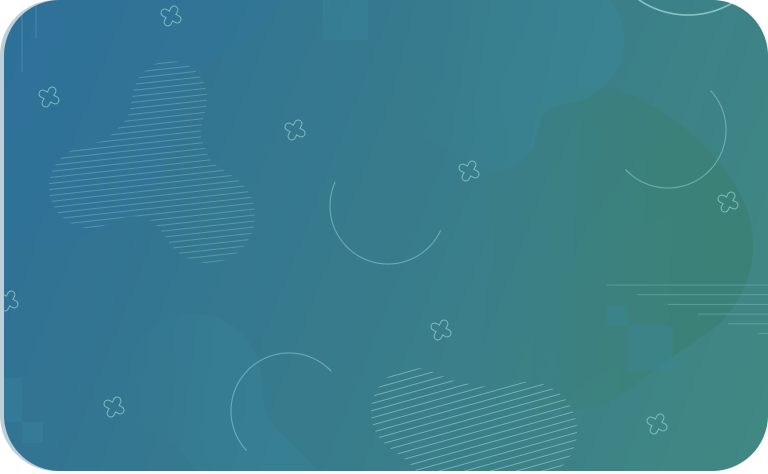
This background is drawn by a Shadertoy shader. Its source:

```glsl
// Rounded teal gradient card with soft blobs, hatched shapes, arcs, squares and clover outlines.

// Layout grid: the canvas is GRID units high, y runs downward from the top.
const float GRID = 474.0;
const vec2 CARD_MIN = vec2(4.0, 0.0);
const vec2 CARD_MAX = vec2(768.0, 471.0);
const float CARD_RADIUS = 56.0;

const vec3 PAPER = vec3(1.0);
const vec3 CARD_EDGE = vec3(0.75, 0.81, 0.85);
const vec3 BLUE = vec3(0.180, 0.435, 0.590);
const vec3 TEAL = vec3(0.255, 0.535, 0.510);
const vec3 DEEP_BLUE = vec3(0.18, 0.45, 0.62);
const vec3 SKY = vec3(0.22, 0.53, 0.62);
const vec3 GREEN = vec3(0.23, 0.50, 0.45);
const vec3 LINE = vec3(0.58, 0.82, 0.83);

const float ARC_RADIUS = 58.0;
const vec2 CLOVER_AXIS = vec2(0.89, 0.456);
const vec2 CLOVERS[9] = vec2[9](
    vec2(171, 16), vec2(49, 97), vec2(295, 130), vec2(469, 171), vec2(728, 202),
    vec2(8, 301), vec2(441, 330), vec2(114, 407), vec2(657, 424));

float unitsPerPixel;

// Coverage of a filled shape and of a thin line, from a signed distance.
float fill(float d) { return clamp(0.5 - d / unitsPerPixel, 0.0, 1.0); }
float stroke(float d, float width) {
    float reach = 0.5 * (width + unitsPerPixel);
    return clamp((reach - abs(d)) / unitsPerPixel, 0.0, 1.0) * min(1.0, width / unitsPerPixel);
}

float smoothMin(float a, float b, float k) {
    float h = max(k - abs(a - b), 0.0) / k;
    return min(a, b) - 0.25 * h * h * k;
}

float circle(vec2 p, vec3 c) { return length(p - c.xy) - c.z; }

// Three circles (centre, radius) melted together.
float blob(vec2 p, vec3 a, vec3 b, vec3 c, float k) {
    return smoothMin(smoothMin(circle(p, a), circle(p, b), k), circle(p, c), k);
}

float box(vec2 p, vec2 low, vec2 high, float radius) {
    vec2 q = abs(p - 0.5 * (low + high)) - 0.5 * (high - low) + radius;
    return length(max(q, 0.0)) + min(max(q.x, q.y), 0.0) - radius;
}

float square(vec2 p, vec2 low, float side) { return fill(box(p, low, low + side, 0.0)); }

// Half circle that opens away from the direction "facing".
float halfArc(vec2 p, vec2 centre, vec2 facing) {
    vec2 q = p - centre;
    return stroke(length(q) - ARC_RADIUS, 1.1) * fill(-dot(q, facing));
}

// Parallel slanted lines.
float hatch(vec2 p, float slope, float spacing) {
    float row = (p.y + slope * p.x) / spacing;
    return stroke((fract(row) - 0.5) * spacing, 1.0);
}

// Four rounded petals on two crossed axes.
float clover(vec2 p) {
    vec2 q = abs(vec2(dot(p, CLOVER_AXIS), dot(p, vec2(-CLOVER_AXIS.y, CLOVER_AXIS.x))));
    q = vec2(max(q.x, q.y), min(q.x, q.y));
    return length(vec2(max(q.x - 7.0, 0.0), q.y)) - 3.7;
}

vec3 softBlobs(vec3 color, vec2 p) {
    float corner = blob(p, vec3(170, -60, 125), vec3(40, 110, 135), vec3(60, 20, 120), 40.0);
    float green = blob(p, vec3(645, 245, 108), vec3(590, 190, 103), vec3(570, 320, 90), 50.0);
    float top = blob(p, vec3(560, 40, 64), vec3(495, 129, 42), vec3(440, 50, 90), 40.0);
    float bottom = blob(p, vec3(195, 380, 66), vec3(235, 450, 43), vec3(270, 500, 55), 35.0);
    color = mix(color, DEEP_BLUE, 0.28 * fill(corner));
    color = mix(color, GREEN, 0.75 * fill(green) * smoothstep(440.0, 740.0, p.x));
    color = mix(color, SKY, 0.42 * fill(top) * smoothstep(380.0, 600.0, p.x));
    return mix(color, SKY, 0.30 * fill(bottom) * smoothstep(100.0, 270.0, p.x));
}

float lineWork(vec2 p) {
    // Hatched shapes
    float left = blob(p, vec3(170, 98, 37), vec3(90, 187, 41), vec3(208, 216, 47), 30.0);
    left = smoothMin(left, circle(p, vec3(155, 165, 50)), 30.0);
    float low = blob(p, vec3(415, 412, 44), vec3(528, 431, 49), vec3(465, 441, 57), 20.0);
    float ink = 0.36 * fill(left) * hatch(p, 0.11, 6.0);
    ink = max(ink, 0.62 * fill(low) * hatch(p, 0.28, 7.2));

    // Arcs
    float arcs = halfArc(p, vec2(388, 206), vec2(-0.42, 0.91));
    arcs = max(arcs, halfArc(p, vec2(668, 130), vec2(0.68, 0.73)));
    arcs = max(arcs, halfArc(p, vec2(289, 411), vec2(-0.68, -0.73)));
    ink = max(ink, 0.55 * arcs);
    ink = max(ink, 0.8 * stroke(circle(p, vec3(688, -72, 87)), 1.7));

    // Stepped rules on the right, short uprights on the left
    for (int i = 0; i < 6; i++) {
        vec2 start = vec2(607, 285) + float(i) * vec2(30.3, 9.7);
        ink = max(ink, 0.36 * stroke(p.y - start.y, 1.0) * fill(start.x - p.x));
    }
    for (int i = 0; i < 2; i++) {
        float x = 22.0 + 14.0 * float(i), end = 72.0 - 34.0 * float(i);
        ink = max(ink, 0.25 * stroke(p.x - x, 1.0) * fill(p.y - end));
    }

    // Scattered clovers
    for (int i = 0; i < 9; i++) ink = max(ink, 0.75 * stroke(clover(p - CLOVERS[i]), 1.0));
    return ink;
}

void mainImage(out vec4 fragColor, in vec2 fragCoord) {
    unitsPerPixel = GRID / iResolution.y;
    vec2 p = vec2(fragCoord.x, iResolution.y - fragCoord.y) * unitsPerPixel;

    vec3 color = mix(BLUE, TEAL, clamp(dot(p, vec2(0.9, 0.35)) / 856.0, 0.0, 1.0));
    color = softBlobs(color, p);
    float squares = square(p, vec2(323, -5), 45.0) + square(p, vec2(607, 305), 21.0)
        + square(p, vec2(628, 326), 44.5) + square(p, vec2(-22, 378), 44.0)
        + square(p, vec2(22, 422), 21.0);
    color = mix(color, SKY, 0.35 * min(squares, 1.0));
    color = mix(color, LINE, lineWork(p));

    // Card over its pale offset edge
    vec2 offset = vec2(4, 0);
    vec3 back = mix(PAPER, CARD_EDGE, fill(box(p, CARD_MIN - offset, CARD_MAX - offset, CARD_RADIUS)));
    fragColor = vec4(mix(back, color, fill(box(p, CARD_MIN, CARD_MAX, CARD_RADIUS))), 1.0);
}
```
